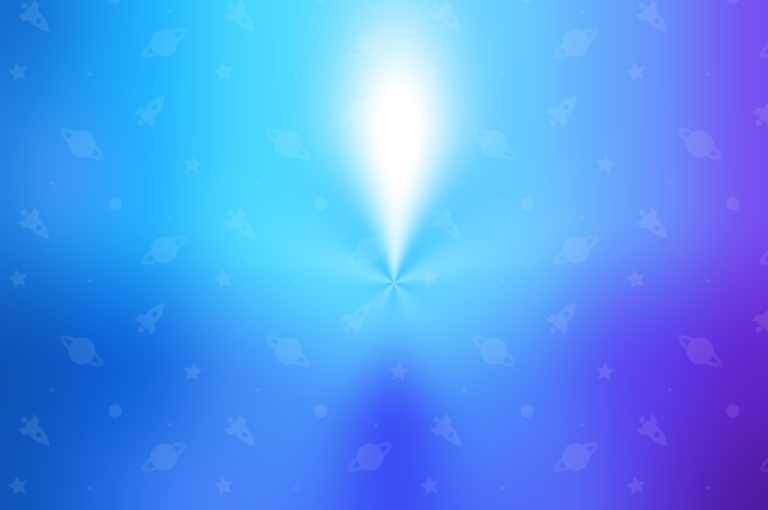
Reproduce this background procedurally as a WebGL 1 fragment shader.

```glsl
precision highp float;
// Blue to violet sky glow with a white teardrop of light and faint tiled space motifs.
uniform vec2 u_resolution;

// Layout: the canvas is 7.68 by 5.10 units, origin at the lower left
const vec2 CANVAS = vec2(7.68, 5.10);
const vec2 TILE = vec2(2.06, 2.07);
const vec2 PIVOT = vec2(3.94, 2.27);
const vec2 LIGHT = vec2(3.98, 3.80);
const float STOP_GAP = 1.28;
const float HORIZON = 2.25;
const float HORIZON_DIP = 0.75;
const float HORIZON_SOFT = 0.85;
const float MOTIF_OPACITY = 0.10;
const float TAU = 6.28319;

// Palette
const vec3 AZURE = vec3(0.10, 0.48, 0.87);
const vec3 SKY = vec3(0.10, 0.68, 1.00);
const vec3 CYAN = vec3(0.30, 0.86, 1.00);
const vec3 PALE = vec3(0.41, 0.85, 1.00);
const vec3 SOFT_BLUE = vec3(0.41, 0.81, 1.00);
const vec3 PERIWINKLE = vec3(0.39, 0.62, 0.99);
const vec3 VIOLET = vec3(0.47, 0.27, 0.94);
const vec3 NAVY = vec3(0.05, 0.32, 0.70);
const vec3 COBALT = vec3(0.04, 0.38, 0.85);
const vec3 CORNFLOWER = vec3(0.28, 0.58, 0.98);
const vec3 IRIS = vec3(0.36, 0.25, 0.96);
const vec3 PURPLE = vec3(0.40, 0.14, 0.80);
const vec3 INDIGO = vec3(0.23, 0.28, 0.96);
const vec3 PLUM = vec3(0.29, 0.10, 0.60);

// Colour weighted by its distance from a ramp stop
vec4 rampStop(float x, float i, vec3 c) {
  float d = x / STOP_GAP - i;
  return vec4(c, 1.0) * exp(-2.2 * d * d);
}

vec3 ramp(float x, vec3 a, vec3 b, vec3 c, vec3 d, vec3 e, vec3 f, vec3 g) {
  vec4 s = rampStop(x, 0.0, a) + rampStop(x, 1.0, b) + rampStop(x, 2.0, c)
    + rampStop(x, 3.0, d) + rampStop(x, 4.0, e) + rampStop(x, 5.0, f) + rampStop(x, 6.0, g);
  return s.rgb / s.a;
}

float glow(vec2 p, vec2 center, vec2 size) {
  vec2 q = (p - center) / size;
  return exp(-dot(q, q));
}

vec3 background(vec2 p) {
  // Upper and lower ramps meet at a horizon that dips in the centre
  vec3 upper = ramp(p.x, AZURE, SKY, CYAN, PALE, SOFT_BLUE, PERIWINKLE, VIOLET);
  vec3 lower = ramp(p.x, NAVY, COBALT, CORNFLOWER, CORNFLOWER, CORNFLOWER, IRIS, PURPLE);
  vec2 q = p - PIVOT;
  float h = HORIZON - HORIZON_DIP * exp(-q.x * q.x / 2.25);
  vec3 col = mix(lower, upper, smoothstep(h - HORIZON_SOFT, h + HORIZON_SOFT, p.y));

  // Broad side and corner glows
  col = mix(col, PERIWINKLE, 0.4 * glow(p, vec2(0.65, 3.35), vec2(0.6, 0.7)));
  col = mix(col, vec3(0.29, 0.51, 0.97), 0.8 * glow(p, vec2(2.2, 0.1), vec2(1.2, 0.75)));
  col = mix(col, vec3(0.34, 0.39, 0.97), 0.7 * glow(p, vec2(5.3, 0.0), vec2(0.9, 0.9)));
  col = mix(col, NAVY, 0.35 * glow(p, vec2(0.0, 5.1), vec2(0.9, 0.8)));
  col = mix(col, PLUM, 0.9 * glow(p, vec2(7.8, -0.1), vec2(1.1, 1.1)));

  // Indigo wedge widening below the pivot
  float drop = max(-q.y, 0.0);
  float wedge = exp(-pow(q.x / (0.1 + 0.3 * drop), 2.0)) * smoothstep(0.3, 1.6, drop);
  col = mix(col, INDIGO, 0.9 * wedge);

  // Fan of light and dark rays around the pivot
  float ray = cos(5.0 * abs(atan(q.x, q.y + 1e-5)));
  float reach = mix(0.2, 0.85, smoothstep(-0.1, 0.25, q.y));
  float fade = exp(-length(q) / reach);
  col = mix(col, vec3(1.0), 0.25 * max(ray, 0.0) * fade);
  col = mix(col, SKY, 0.4 * max(-ray, 0.0) * fade);

  // White teardrop tapering to the pivot
  float width = 0.01 + 0.58 * smoothstep(-0.1, 1.7, q.y);
  float across = (p.x - mix(PIVOT.x, LIGHT.x, clamp(q.y, 0.0, 1.0))) / width;
  float along = (p.y - LIGHT.y) / (p.y > LIGHT.y ? 1.18 : 1.57);
  float tear = 1.12 * exp(-across * across - along * along) * smoothstep(-0.1, 0.3, q.y);
  return mix(col, vec3(1.0), min(tear, 1.0));
}

// Position relative to the nearest repeat of a motif, turned by an angle
vec2 place(vec2 p, vec2 center, float angle) {
  vec2 q = mod(p - center + 0.5 * TILE, TILE) - 0.5 * TILE;
  float c = cos(angle), s = sin(angle);
  return vec2(c * q.x + s * q.y, c * q.y - s * q.x);
}

float star(vec2 q) {
  float sector = TAU / 5.0;
  float a = mod(atan(q.x, q.y) + 0.5 * sector, sector) - 0.5 * sector;
  vec2 folded = length(q) * vec2(cos(a), abs(sin(a)));
  return dot(folded - vec2(0.10, 0.0), vec2(0.443, 0.897));
}

float planet(vec2 q) {
  float outer = (length(q / vec2(0.25, 0.075)) - 1.0) * 0.075;
  float inner = (length(q / vec2(0.21, 0.045)) - 1.0) * 0.045;
  return min(length(q) - 0.135, max(outer, -inner));
}

float rocket(vec2 q) {
  float y = abs(q.y);
  float body = max(length(vec2(q.x, y + 0.245)) - 0.31, -q.x - 0.13);
  float fins = max(max(q.x + 0.8 * y - 0.02, -q.x - 0.5 * y - 0.09), y - 0.11);
  float flame = length(q + vec2(0.17, 0.0)) - 0.03;
  float window = length(q - vec2(0.04, 0.0)) - 0.028;
  return max(min(min(body, fins), flame), -window);
}

float motifs(vec2 p) {
  float d = min(star(place(p, vec2(0.18, 4.38), 0.2)), star(place(p, vec2(1.93, 3.45), -0.1)));
  d = min(d, planet(place(p, vec2(1.64, 4.67), 0.55)));
  d = min(d, planet(place(p, vec2(0.82, 3.66), -0.6)));
  d = min(d, rocket(place(p, vec2(0.36, 4.92), -0.8)));
  d = min(d, rocket(place(p, vec2(1.52, 4.00), 0.85)));
  d = min(d, length(place(p, vec2(1.15, 3.06), 0.0)) - 0.065);
  d = min(d, length(place(p, vec2(0.90, 4.36), 0.0)) - 0.018);
  d = min(d, length(place(p, vec2(0.52, 3.27), 0.0)) - 0.018);
  return min(d, length(place(p, vec2(1.70, 4.99), 0.0)) - 0.018);
}

void main() {
  float unit = CANVAS.y / u_resolution.y;
  vec2 p = (gl_FragCoord.xy - 0.5 * u_resolution) * unit + 0.5 * CANVAS;
  float mask = 1.0 - smoothstep(-unit, unit, motifs(p));
  gl_FragColor = vec4(mix(background(p), vec3(1.0), MOTIF_OPACITY * mask), 1.0);
}
```
